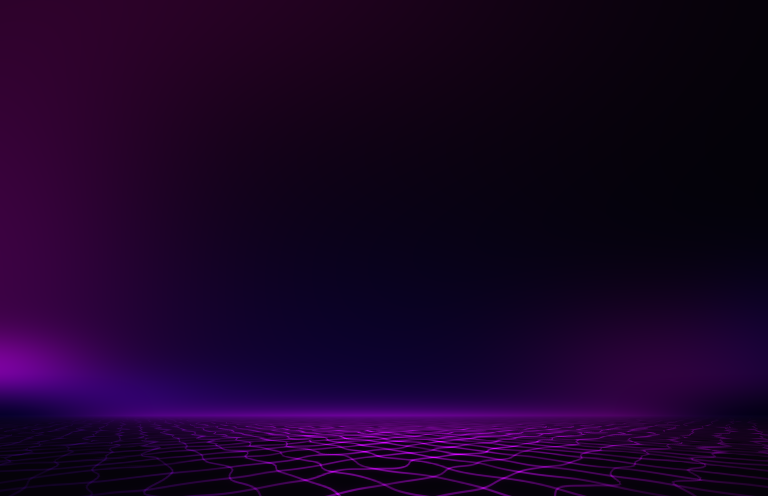
A Shadertoy shader for this background:

```glsl
// Dark violet haze above a glowing, warped wire floor that recedes to the horizon.

const float HORIZON = 0.163;
const vec3 NIGHT = vec3(0.008, 0.006, 0.026);
const vec3 FLOOR_DARK = vec3(0.018, 0.006, 0.034);
const vec3 WIRE_BLUE = vec3(0.24, 0.02, 0.50);
const vec3 WIRE_MAGENTA = vec3(0.58, 0.02, 0.70);

// Gradient noise, roughly -0.6 to 0.6
vec2 hashGradient(vec2 cell) {
    vec2 h = vec2(dot(cell, vec2(127.1, 311.7)), dot(cell, vec2(269.5, 183.3)));
    return 2.0 * fract(sin(h) * 43758.5) - 1.0;
}

float gradientNoise(vec2 p) {
    vec2 i = floor(p);
    vec2 f = fract(p);
    vec2 s = f * f * f * (f * (f * 6.0 - 15.0) + 10.0);
    vec2 e = vec2(0.0, 1.0);
    float low = mix(dot(hashGradient(i), f),
                    dot(hashGradient(i + e.yx), f - e.yx), s.x);
    float high = mix(dot(hashGradient(i + e), f - e),
                     dot(hashGradient(i + e.yy), f - e.yy), s.x);
    return mix(low, high, s.y);
}

// Soft elliptical light
float glow(vec2 uv, vec2 center, vec2 radius) {
    vec2 q = (uv - center) / radius;
    return exp(-dot(q, q));
}

// Layered haze; the lower corners lose red faster than blue
vec3 skyColor(vec2 uv) {
    vec3 color = NIGHT;
    color += vec3(0.22, 0.00, 0.21) * glow(uv, vec2(-0.05, 0.42), vec2(0.26, 0.50));
    color += vec3(0.14, 0.00, 0.11) * glow(uv, vec2(0.22, 1.08), vec2(0.52, 0.40));
    color += vec3(0.26, 0.00, 0.32) * glow(uv, vec2(-0.02, 0.265), vec2(0.12, 0.065));
    color += vec3(0.06, 0.00, 0.20) * glow(uv, vec2(0.11, 0.20), vec2(0.18, 0.06));
    color += vec3(0.03, 0.00, 0.15) * glow(uv, vec2(0.42, 0.17), vec2(0.40, 0.36));
    color += vec3(0.16, 0.00, 0.15) * glow(uv, vec2(0.86, 0.23), vec2(0.18, 0.16));
    color += vec3(0.01, 0.00, 0.10) * glow(uv, vec2(1.02, 0.30), vec2(0.12, 0.17));

    float rise = max(uv.y - HORIZON, 0.0);
    float span = glow(uv, vec2(0.49, uv.y), vec2(0.34, 1.0));
    color += span * (vec3(0.33, 0.00, 0.31) * exp(-rise / 0.018)
                   + vec3(0.04, 0.00, 0.10) * exp(-rise / 0.060));

    float side = smoothstep(0.28, 0.50, abs(uv.x - 0.5));
    float lift = smoothstep(HORIZON - 0.02, HORIZON + 0.09, uv.y);
    vec3 shade = vec3(lift, lift, mix(lift, 1.0, 0.35));
    return color * mix(vec3(1.0), shade, side);
}

// Repeated line with a faint halo; blends to its mean where cells get tiny
float wire(float coord, float halfWidth, float pixel) {
    float slope = max(length(vec2(dFdx(coord), dFdy(coord))) / pixel, 0.001);
    float dist = abs(fract(coord) - 0.5) / slope;
    float core = 1.0 - smoothstep(halfWidth - 0.6 * pixel, halfWidth + 0.8 * pixel, dist);
    float halo = 0.16 * exp(-dist / (2.5 * halfWidth));
    float mean = min(2.5 * halfWidth * slope, 0.4);
    float resolved = smoothstep(1.5, 4.0, 1.0 / (slope * pixel));
    return mix(mean, core + halo, resolved);
}

// Perspective net of crossing diagonals, bent and unevenly lit by noise;
// nearness is 0 at the horizon, 1 at the bottom
float wireNet(float across, float nearness, float pixel) {
    float depth = 1.0 / (nearness + 0.1);
    vec2 cell = vec2(across * depth / 0.13, depth / 0.30);
    vec2 bend = vec2(gradientNoise(cell * 0.85 + 3.7),
                     gradientNoise(cell * 0.85 + 19.2));
    vec2 grid = vec2(cell.y + 0.85 * cell.x, cell.y - 0.60 * cell.x) + 0.65 * bend;
    float halfWidth = 0.0020 * (0.35 + 0.65 * nearness);
    float shimmer = 0.85 + 0.6 * gradientNoise(cell * 1.1 + 41.3);
    return shimmer * (wire(grid.x, halfWidth, pixel) + wire(grid.y, halfWidth, pixel));
}

void mainImage(out vec4 fragColor, in vec2 fragCoord) {
    vec2 uv = fragCoord / iResolution.xy;
    float pixel = 1.0 / iResolution.y;
    float aspect = iResolution.x / iResolution.y;
    float below = max(HORIZON - uv.y, 0.0);
    float nearness = below / HORIZON;

    // Haze, and its reflection fading into the floor
    vec3 sky = skyColor(vec2(uv.x, max(uv.y, HORIZON)));
    vec3 ground = FLOOR_DARK + sky * exp(-below / 0.015);

    // Wires, bluer on the left and dimmer at both sides
    float net = wireNet((uv.x - 0.5) * aspect, nearness, pixel);
    float light = 0.20 + 0.58 * glow(uv, vec2(0.53, uv.y), vec2(0.32, 1.0));
    light *= smoothstep(0.0, 0.22, nearness) * (1.0 - 0.25 * nearness);
    vec3 wireColor = mix(WIRE_BLUE, WIRE_MAGENTA, smoothstep(0.05, 0.45, uv.x));
    ground += wireColor * net * light;

    float floorMask = 1.0 - smoothstep(HORIZON - 0.004, HORIZON + pixel, uv.y);
    fragColor = vec4(clamp(mix(sky, ground, floorMask), 0.0, 1.0), 1.0);
}
```
